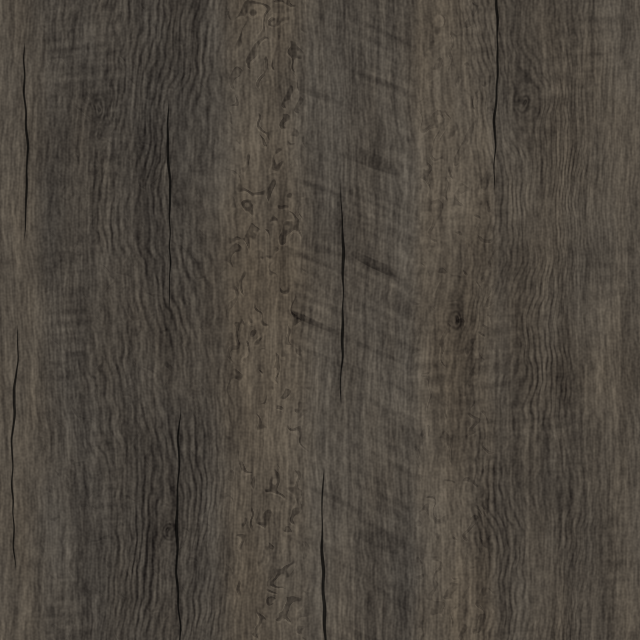
Write a Shadertoy shader that draws this texture.

```glsl
vec2 gradientAt(ivec2 cell) {
    uint h = uint(cell.x) * 374761393u + uint(cell.y) * 668265263u;
    h = (h ^ (h >> 13)) * 1274126177u;
    h ^= h >> 16;
    float angle = float(h & 65535u) * 6.2832 / 65536.0;
    return vec2(cos(angle), sin(angle));
}

float gradientNoise(vec2 p) {
    ivec2 i = ivec2(floor(p));
    vec2 f = fract(p);
    vec2 u = f * f * f * (f * (f * 6.0 - 15.0) + 10.0);
    float a = dot(gradientAt(i), f);
    float b = dot(gradientAt(i + ivec2(1, 0)), f - vec2(1, 0));
    float c = dot(gradientAt(i + ivec2(0, 1)), f - vec2(0, 1));
    float d = dot(gradientAt(i + ivec2(1, 1)), f - vec2(1, 1));
    return 1.4 * mix(mix(a, b, u.x), mix(c, d, u.x), u.y);
}

float fbm(vec2 p) {
    float sum = 0.0, amp = 0.6;
    for (int i = 0; i < 4; i++) {
        sum += amp * gradientNoise(p);
        p = p * 2.03 + 17.3;
        amp *= 0.55;
    }
    return sum;
}

float band(float x, float left, float right, float soft) {
    return smoothstep(left - soft, left + soft, x) - smoothstep(right - soft, right + soft, x);
}

void mainImage(out vec4 fragColor, in vec2 fragCoord) {
    vec2 p = fragCoord / iResolution.y;
    float pixel = 1.0 / iResolution.y;

    // Boards that melt into each other along wavering edges
    float x = p.x + 0.012 * fbm(vec2(p.x * 4.0, p.y * 2.5));
    float darkBoard = band(x, 0.06, 0.34, 0.025);
    float flakyBoard = band(x, 0.36, 0.475, 0.02);
    float sawnBoard = band(x, 0.45, 0.65, 0.02);
    float paleBoard = band(x, 0.65, 0.77, 0.015);
    float ringedRight = band(x, 0.73, 0.91, 0.04);
    float ringed = band(x, 0.17, 0.335, 0.04) + 0.4 * band(x, 0.09, 0.17, 0.03) + 0.75 * ringedRight;

    float tone = 0.72 - 0.19 * darkBoard + 0.1 * flakyBoard + 0.14 * paleBoard
               - 0.12 * ringedRight - 0.05 * sawnBoard;
    tone += 0.3 * fbm(p * vec2(9.0, 2.0) + 4.0) + 0.15 * fbm(p * vec2(14.0, 11.0));

    // Knots push the grain aside
    float grain = p.x + 0.055 * gradientNoise(p * vec2(4.0, 2.2) + 8.0)
                + 0.010 * gradientNoise(p * vec2(13.0, 11.0))
                + 0.004 * gradientNoise(p * vec2(32.0, 38.0));
    for (int i = 0; i < 4; i++) {
        float k = float(i);
        vec2 d = p - fract(vec2(0.155, 0.83) + k * vec2(0.555, 0.67));
        d += 0.008 * vec2(gradientNoise(p * 45.0), gradientNoise(p * 45.0 + 31.0));
        float r = length(d * vec2(1.0, 0.65));
        grain -= 0.022 * d.x / (r + 0.012) * exp(-r * r * 500.0);
        float heart = exp(-r * r * 6000.0);
        tone -= heart * (0.35 + 0.3 * sin(r * 900.0)) + 0.12 * exp(-r * r * 500.0);
    }

    // Raised growth rings
    float phase = grain * 6.2832 * (p.x < 0.55 ? 88.0 : 125.0);
    float valley = pow(0.5 + 0.5 * sin(phase + 1.2 * gradientNoise(p * vec2(60.0, 22.0))), 2.0);
    float relief = 0.65 + 0.7 * gradientNoise(p * vec2(16.0, 6.0) + 50.0);
    tone -= 0.62 * ringed * relief * (valley - 0.1);

    // Fibres and fine tooth
    vec2 fibre = vec2(mix(p.x, grain, 0.25), p.y);
    tone += 0.28 * gradientNoise(fibre * vec2(75.0, 3.5));
    tone += 0.34 * gradientNoise(fibre * vec2(170.0, 11.0));
    tone += 0.34 * gradientNoise(fibre * vec2(250.0, 55.0));
    tone += 0.20 * gradientNoise(p * 230.0);

    // Saw marks: slanting on the sawn board, nearly level elsewhere
    float slant = p.y + 0.42 * p.x + 0.25 * (p.x - 0.5) * (p.x - 0.5) + 0.006 * fbm(p * 6.0);
    float patches = smoothstep(-0.25, 0.35, gradientNoise(p * vec2(7.0, 4.0) + 70.0));
    float sawn = sawnBoard * (0.35 + 0.65 * patches);
    tone += 0.34 * sawn * gradientNoise(vec2(p.x * 7.0, slant * 95.0));
    tone -= 0.5 * sawn * smoothstep(0.38, 0.6, gradientNoise(vec2(p.x * 6.0, slant * 42.0 + 9.0)));
    float level = patches * (band(x, 0.07, 0.2, 0.03) + 0.7 * band(x, 0.64, 0.98, 0.03));
    tone += 0.3 * level * gradientNoise(vec2(p.x * 11.0, (p.y - 0.08 * p.x) * 110.0));

    // Torn flakes with a lit lower lip
    vec2 flake = p * vec2(70.0, 34.0) + 1.2 * gradientNoise(p * 40.0);
    float flaky = flakyBoard + 0.6 * paleBoard + 0.25 * darkBoard;
    float pit = smoothstep(0.25, 0.5, gradientNoise(flake));
    float lip = smoothstep(0.25, 0.5, gradientNoise(flake + vec2(0.15, 0.3)));
    tone += flaky * (0.22 * lip - 0.55 * pit);

    // Long drying cracks, tapered at both ends
    float crack = 0.0;
    for (int i = 0; i < 7; i++) {
        float k = float(i);
        float centre = fract(0.04 + 0.245 * k) + 0.012 * gradientNoise(vec2(k * 9.3, p.y * 3.0))
                     + 0.003 * gradientNoise(vec2(k * 5.7, p.y * 24.0));
        float along = (p.y - fract(0.78 + 0.38 * k)) / (0.16 + 0.08 * fract(k * 0.618));
        float taper = max(0.0, 1.0 - along * along);
        float width = 0.0022 * taper * (0.65 + 0.7 * gradientNoise(vec2(k * 3.1, p.y * 14.0)));
        float line = 1.0 - smoothstep(width - pixel * 0.5, width + pixel, abs(p.x - centre));
        crack = max(crack, line * smoothstep(0.0, 0.25, taper));
    }

    // Weathered brown, with grey and warm drifts
    vec3 color = mix(vec3(0.20, 0.18, 0.16), vec3(0.36, 0.33, 0.29), clamp(tone, -0.6, 1.4));
    float warmth = 0.6 * fbm(p * vec2(10.0, 3.0) + 90.0) + 0.4 * flakyBoard + 0.3 * paleBoard
                 - 0.4 * darkBoard - 0.25 * sawnBoard;
    color *= 1.0 + warmth * vec3(0.035, 0.0, -0.05);
    color *= 1.0 - 0.7 * crack;
    fragColor = vec4(color, 1.0);
}
```
